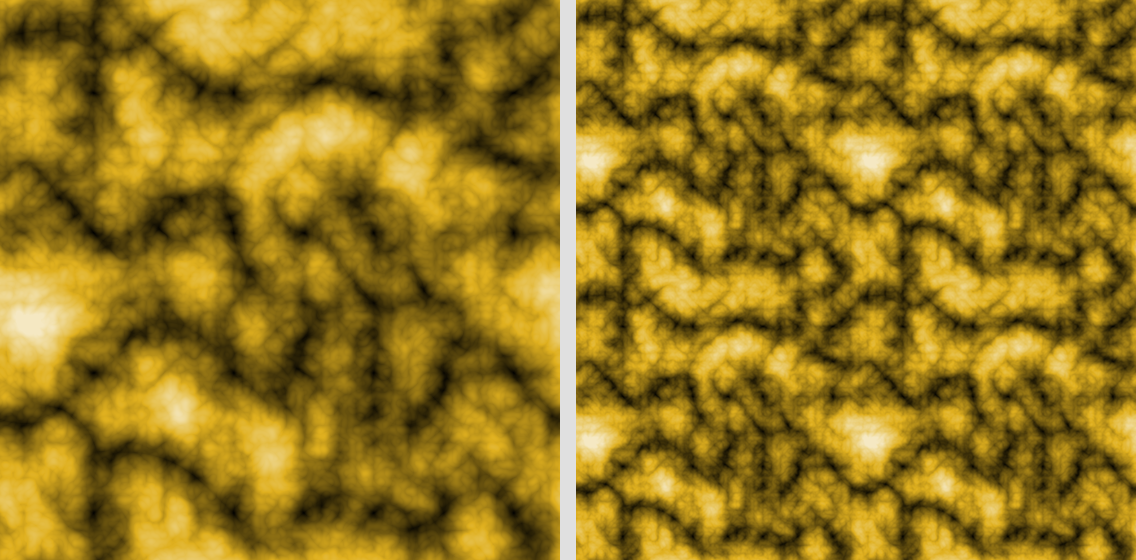
Left, the tile; right, the same tile 2 across and 2 down.
This texture is drawn by a Shadertoy shader. Its source:

```glsl
// Golden billowy clouds split by dark, soft creases.
// Turbulence: octaves of absolute gradient noise on a wrapping lattice,
// coloured by a ramp from black over gold to cream.

const float BASE_CELLS = 4.0;    // lattice cells across the tile, first octave
const int   OCTAVES    = 5;
const float GAIN       = 0.5;    // amplitude ratio between octaves
const float GOLD_LEVEL = 0.487;  // turbulence that gives pure gold
const float PALE_LEVEL = 0.81;   // turbulence that gives pure cream
const uint  SEED       = 17u;

// Keeps the tile border off the lattice lines of every octave
const vec2 LATTICE_SHIFT = vec2(0.0825, 0.166);

const vec3 BLACK = vec3(0.0);
const vec3 GOLD  = vec3(0.875, 0.69, 0.12);
const vec3 CREAM = vec3(0.96, 0.91, 0.76);

const float TAU = 6.28318;

// Integer hash of a lattice point and octave, from 0 to 1
float hash(uvec3 p) {
    uint h = p.x * 73856093u ^ p.y * 19349663u ^ (p.z + SEED) * 83492791u;
    h = (h ^ (h >> 16)) * 0x7feb352du;
    h = (h ^ (h >> 15)) * 0x846ca68bu;
    h ^= h >> 16;
    return float(h >> 8) / 16777216.0;
}

// Unit gradient at a lattice point, repeating with the period
vec2 gradient(vec2 cell, float period, int octave) {
    uvec2 wrapped = uvec2(mod(cell, period));
    float angle = TAU * hash(uvec3(wrapped, uint(octave)));
    return vec2(cos(angle), sin(angle));
}

// Gradient noise that wraps after a whole number of cells
float gradientNoise(vec2 p, float period, int octave) {
    vec2 cell = floor(p);
    vec2 f = p - cell;
    vec2 fade = f * f * f * (f * (f * 6.0 - 15.0) + 10.0);
    vec2 right = vec2(1.0, 0.0);
    vec2 up = vec2(0.0, 1.0);
    float a = dot(gradient(cell, period, octave), f);
    float b = dot(gradient(cell + right, period, octave), f - right);
    float c = dot(gradient(cell + up, period, octave), f - up);
    float d = dot(gradient(cell + 1.0, period, octave), f - 1.0);
    return mix(mix(a, b, fade.x), mix(c, d, fade.x), fade.y);
}

// Folding each octave at zero makes the creases
float turbulence(vec2 uv) {
    float sum = 0.0;
    float amplitude = 1.0;
    float cells = BASE_CELLS;
    for (int i = 0; i < OCTAVES; i++) {
        sum += amplitude * abs(gradientNoise(uv * cells, cells, i));
        amplitude *= GAIN;
        cells *= 2.0;
    }
    return sum;
}

// Black to gold, then gold to cream
vec3 goldRamp(float level) {
    vec3 dark = mix(BLACK, GOLD, clamp(level / GOLD_LEVEL, 0.0, 1.0));
    float pale = (level - GOLD_LEVEL) / (PALE_LEVEL - GOLD_LEVEL);
    return mix(dark, CREAM, clamp(pale, 0.0, 1.0));
}

void mainImage(out vec4 fragColor, in vec2 fragCoord) {
    vec2 uv = fragCoord / iResolution.xy + LATTICE_SHIFT;
    fragColor = vec4(goldRamp(turbulence(uv)), 1.0);
}
```
